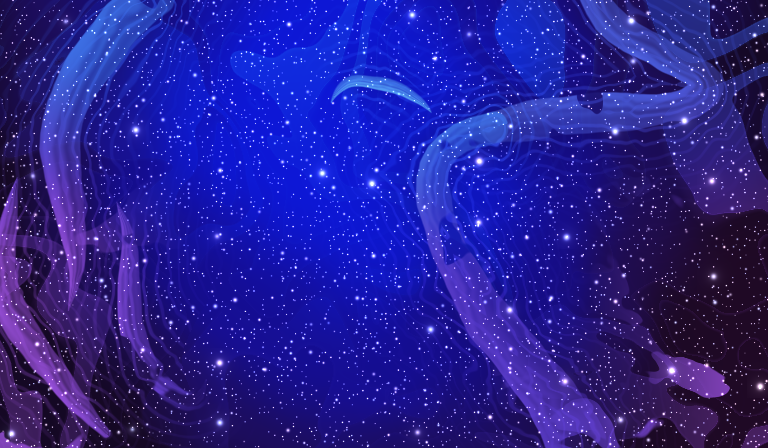
Give the GLSL for this background, as a Shadertoy shader.

```glsl
// Marbled ink in deep space: a blue glow fading to near-black violet, folded by
// warped noise into crisp paint layers, crossed by streaked spline ribbons and
// covered with hashed star layers of several sizes.
const vec3 BLUE = vec3(.05, .09, .84), DEEP = vec3(.08, .05, .57);
const vec3 INDIGO = vec3(.11, .05, .37), DARK = vec3(.08, .03, .14);
const vec3 MAROON = vec3(.15, .04, .15), AZURE = vec3(.1, .36, .96);
const vec3 SKY = vec3(.24, .44, .9), VIOLET = vec3(.36, .24, .8);
const vec3 ORCHID = vec3(.6, .31, .86), CYAN = vec3(.34, .64, .96);
const vec2 GLOW = vec2(.86, .78);
// Paint layers per unit of noise, hairlines per unit beside a ribbon, star sizes
const float LAYERS = 17., FLOW_LINES = 34., STAR_SIZES = 4.;
// Spline knots of the ribbons
const vec2 RIGHT_TOP[6] = vec2[6](vec2(1.3, 1.09), vec2(1.38, .91), vec2(1.62, .84), vec2(1.56, .75), vec2(1.25, .745), vec2(.96, .7));
const vec2 RIGHT_LOW[6] = vec2[6](vec2(1.25, .745), vec2(.96, .7), vec2(.955, .51), vec2(1.06, .31), vec2(1.23, .11), vec2(1.32, -.1));
const vec2 LEFT_FALL[6] = vec2[6](vec2(.44, 1.09), vec2(.22, .91), vec2(.12, .73), vec2(.145, .55), vec2(.17, .4), vec2(.14, .2));
const vec2 LEFT_EDGE[6] = vec2[6](vec2(.06, .66), vec2(.03, .56), vec2(0, .4), vec2(.067, .24), vec2(.18, .1), vec2(.3, -.04));
const vec2 LEFT_HOOK[6] = vec2[6](vec2(.23, .62), vec2(.28, .48), vec2(.28, .31), vec2(.33, .16), vec2(.44, .08), vec2(.47, .21));
const vec2 CREST[6] = vec2[6](vec2(.72, .74), vec2(.75, .8), vec2(.79, .83), vec2(.88, .81), vec2(.95, .77), vec2(.97, .74));
float hash(vec2 p) {
  vec3 q = fract(p.xyx * vec3(.1031, .103, .0973));
  q += dot(q, q.yzx + 33.33);
  return fract((q.x + q.y) * q.z);
}
float noise(vec2 p) {
  vec2 i = floor(p), f = fract(p), e = vec2(1, 0);
  f = f * f * (3. - 2. * f);
  return mix(mix(hash(i), hash(i + e), f.x), mix(hash(i + e.yx), hash(i + 1.), f.x), f.y);
}
float fbm(vec2 p, int octaves) {
  float sum = 0., amp = 1., total = 0.;
  for (int i = 0; i < octaves; i++) {
    sum += amp * noise(p + 40.);
    total += amp;
    amp *= .5;
    p = mat2(1.6, 1.2, -1.2, 1.6) * p + 7.3;
  }
  return sum / total;
}
vec2 swirl(vec2 p) { return vec2(fbm(p, 3), fbm(p + 15.2, 3)) - .5; }
// Quadratic blend, used for curves and widths
vec2 bezier(vec2 a, vec2 b, vec2 c, float t) { return mix(mix(a, b, t), mix(b, c, t), t); }
// Signed distance to a B-spline, and the position 0..1 along it
vec2 spline(vec2 p, vec2 k[6]) {
  vec2 best = vec2(9, 0);
  for (int i = 0; i < 4; i++) {
    vec2 b = k[i + 1], a = .5 * (k[i] + b), c = .5 * (b + k[i + 2]), last = a;
    for (float t = 1.; t < 6.5; t++) {
      vec2 next = bezier(a, b, c, t / 6.), e = next - last, v = p - last;
      float h = clamp(dot(v, e) / dot(e, e), 0., 1.), d = length(v - e * h);
      if (d < abs(best.x))
        best = vec2(e.x * v.y < e.y * v.x ? -d : d, (float(i) + (t - 1. + h) / 6.) / 4.);
      last = next;
    }
  }
  return best;
}
// Streaked ribbon with hairlines beside it; widths are start, middle, end
void ribbon(inout vec3 col, vec2 p, vec2 k[6], vec3 widths, vec3 tint, float wobble, float px) {
  vec2 s = spline(p, k);
  float w = bezier(widths.xx, widths.yy, widths.zz, s.y).x + .001;
  float d = abs(s.x), across = s.x / w;
  float line = abs(fract(d * FLOW_LINES + 5. * wobble) - .5);
  float hair = 1. - smoothstep(.05, .12 + FLOW_LINES * px, line);
  float near = exp(-16. * max(d - w, 0.)) * smoothstep(.004, .02, w);
  col = mix(col, mix(DARK, tint, hair), near * mix(.22, .35, hair));
  float streak = noise(vec2(across * 4. + 9. * wobble, 3. * wobble));
  float body = mix(.95, .55, smoothstep(-.9, 1., across)) * mix(.65, 1.05, streak);
  float hole = smoothstep(.69, .72, fbm(p * 9., 3));
  float cover = smoothstep(-px, px, w * (.75 + .6 * wobble) - d);
  col = mix(col, tint, cover * body * (1. - .85 * hole));
}
vec3 stars(vec2 p, float px) {
  vec3 light = vec3(0);
  for (float level = 0.; level < STAR_SIZES; level++) {
    float cells = 9. * pow(2.2, level);
    vec2 id = floor(p * cells) + 71. * level;
    vec2 spot = .2 + .6 * vec2(hash(id + 3.1), hash(id + 8.4));
    float d = length(fract(p * cells) - spot) / cells, power = hash(id + 19.7);
    float radius = .0068 * pow(.62, level) * mix(.6, 1., power);
    float size = max(radius, .55 * px);
    float core = exp(-d * d / (size * size)) * min(1., 1.6 * radius / size);
    float halo = level < .5 ? .25 * exp(-d / (1.6 * radius)) : 0.;
    vec3 hue = mix(vec3(.72, .8, 1), vec3(1, .88, .9), hash(id + 5.5));
    light += hue * (core * mix(.45, 1.2, power) + halo) * step(hash(id), .12 + .05 * level);
  }
  return light;
}
void mainImage(out vec4 fragColor, in vec2 fragCoord) {
  float px = 1. / iResolution.y;
  vec2 p = fragCoord * px, fold = swirl(p * 1.8), q = p + .4 * fold;
  float side = smoothstep(.4, .8, abs(p.x - GLOW.x)), low = 1. - smoothstep(.4, .7, p.y);
  // Folded paint layers with crisp borders
  q += .35 * swirl(q * 2.6 + 4.);
  float v = fbm(q * 2.3, 3) * LAYERS, aa = clamp(fwidth(v), .02, .6), f = fract(v);
  vec2 id = vec2(floor(v), 2);
  float tone = mix(hash(id - vec2(1, 0)), hash(id), smoothstep(0., aa, f)) - .5;
  float rim = 1. - smoothstep(0., .12 + aa, f);
  float relief = mix(.3, 1., max(smoothstep(.62, .9, p.y), side));
  // Glow and highlight colours
  float r = length(p - GLOW) + .35 * fold.x + .2 * tone * relief;
  vec3 col = mix(mix(BLUE, DEEP, smoothstep(.22, .52, r)), INDIGO, smoothstep(.52, .74, r));
  col = mix(col, DARK, smoothstep(.72, .95, r));
  col = mix(col, MAROON, .6 * low * smoothstep(1.1, 1.7, p.x));
  vec3 tint = mix(VIOLET, SKY, smoothstep(.35, .75, p.y - .2 * side));
  tint = mix(tint, ORCHID, side * low);
  vec3 sheen = mix(AZURE, tint, smoothstep(.3, .6, r));
  col = mix(col, sheen, relief * (.32 * smoothstep(.15, .45, -tone) + .12 * rim));
  // Torn islands of pale paint
  float shore = low * max(side, 1. - smoothstep(.05, .22, p.y));
  col = mix(col, tint, .8 * shore * smoothstep(.655, .675, fbm(q * 4.5 + 11., 4)));
  // Ribbons, then stars on top
  float wob = fbm(p * 5. + 2. * fold, 4);
  p += .06 * fold + .02 * swirl(p * 7.);
  ribbon(col, p, RIGHT_TOP, vec3(.03, .04, .03), mix(tint, VIOLET, .4), wob, px);
  ribbon(col, p, RIGHT_LOW, vec3(.03, .03, .065), tint, wob, px);
  ribbon(col, p, LEFT_FALL, vec3(.045, .06, 0), tint, wob, px);
  ribbon(col, p, LEFT_EDGE, vec3(0, .06, .01), tint, wob, px);
  ribbon(col, p, LEFT_HOOK, vec3(0, .05, 0), tint, wob, px);
  ribbon(col, p, CREST, vec3(0, .025, 0), CYAN, wob, px);
  fragColor = vec4(min(col + stars(fragCoord * px, px), 1.), 1);
}
```
